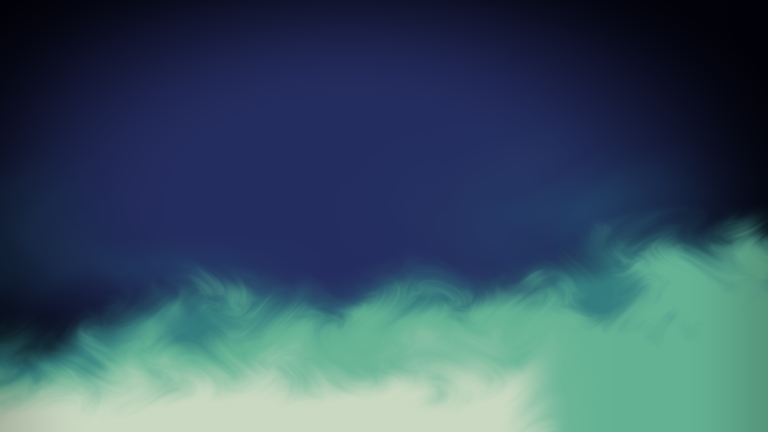
This background is drawn by a Shadertoy shader. Its source:

```glsl
const vec3 NIGHT = vec3(0.005, 0.008, 0.04);
const vec3 INDIGO = vec3(0.142, 0.175, 0.375);
const vec3 HAZE = vec3(0.14, 0.33, 0.45);
const vec3 TEAL = vec3(0.20, 0.49, 0.50);
const vec3 GREEN = vec3(0.39, 0.70, 0.58);
const vec3 CREAM = vec3(0.79, 0.85, 0.76);

// Soft elliptical spot, 1 at its centre
float glow(vec2 p, vec2 center, vec2 radius) {
    vec2 d = (p - center) / radius;
    return exp(-dot(d, d));
}

// Layered, warped sines, roughly -1 to 1
float billow(vec2 p, int layers) {
    const mat2 turn = mat2(0.80, 0.60, -0.60, 0.80);
    float sum = 0.0;
    float amplitude = 0.55;
    for (int i = 0; i < layers; i++) {
        p += 0.65 * sin(p.yx * 1.3 + float(i) * 1.7);
        sum += amplitude * sin(p.x) * sin(p.y + 0.8);
        p = turn * p * 1.75 + 2.3;
        amplitude *= 0.58;
    }
    return sum;
}

// Height of the cloud bank across the canvas
float bankHeight(float x) {
    float leftRise = 0.10 * smoothstep(0.04, 0.28, x);
    float middleCrest = 0.05 * glow(vec2(x, 0.0), vec2(0.55, 0.0), vec2(0.06, 1.0));
    float rightRise = 0.13 * smoothstep(0.62, 0.87, x);
    return 0.235 + leftRise + middleCrest + rightRise;
}

vec3 nightSky(vec2 uv) {
    float rim = length((uv - vec2(0.45, 0.55)) / 0.62);
    return mix(INDIGO, NIGHT, smoothstep(0.35, 1.02, rim));
}

// Faint wisps that rise above the bank
vec3 addHaze(vec3 color, vec2 uv, float noise) {
    float right = 0.55 * glow(uv, vec2(0.73, 0.50), vec2(0.16, 0.14));
    float left = 0.35 * glow(uv, vec2(0.03, 0.43), vec2(0.10, 0.17));
    float low = 0.35 * glow(uv, vec2(0.23, 0.38), vec2(0.12, 0.05));
    float amount = (right + left + low) * (0.85 + 0.5 * noise);
    return mix(color, HAZE, clamp(amount, 0.0, 1.0));
}

vec3 addClouds(vec3 color, vec2 uv, float broad, float fine) {
    float depth = bankHeight(uv.x) - uv.y + 0.035 * broad + 0.025 * fine;

    // Lit puffs and the hollows between them
    float puffs = glow(uv, vec2(0.48, 0.21), vec2(0.09, 0.08))
                + glow(uv, vec2(0.65, 0.21), vec2(0.08, 0.10))
                + 0.8 * glow(uv, vec2(0.87, 0.36), vec2(0.06, 0.09))
                + 0.9 * glow(uv, vec2(0.98, 0.37), vec2(0.05, 0.10));
    float hollows = glow(uv, vec2(0.78, 0.29), vec2(0.05, 0.09))
                  + 0.7 * glow(uv, vec2(0.93, 0.13), vec2(0.05, 0.05))
                  + 0.7 * glow(uv, vec2(0.27, 0.25), vec2(0.05, 0.06))
                  + 0.5 * glow(uv, vec2(0.73, 0.04), vec2(0.04, 0.10));
    float light = 0.10 * puffs - 0.10 * hollows + 0.05 * broad + 0.05 * fine;

    color = mix(color, TEAL, smoothstep(-0.06, 0.09, depth));
    color = mix(color, GREEN, smoothstep(0.01, 0.19, depth + light));
    color = mix(color, CREAM, 0.35 * smoothstep(0.16, 0.36, depth + light)
                                   * smoothstep(0.80, 0.62, uv.x));

    // Pale floor, fading out to the right
    float floorEdge = uv.y - 0.025 * broad - 0.025 * fine
                    + 0.05 * smoothstep(0.22, 0.0, uv.x);
    float pale = smoothstep(0.18, 0.06, floorEdge)
               * smoothstep(0.74, 0.66, uv.x + 0.02 * fine);
    return mix(color, CREAM, pale);
}

void mainImage(out vec4 fragColor, in vec2 fragCoord) {
    vec2 uv = fragCoord / iResolution.xy;
    vec2 p = vec2(uv.x * iResolution.x / iResolution.y, uv.y);

    float broad = billow(p * vec2(8.0, 10.0) + 1.4, 3);
    float fine = billow(p * vec2(17.0, 22.0) + 6.1, 5);

    vec3 color = nightSky(uv);
    color = addHaze(color, uv, broad);
    color = addClouds(color, uv, broad, fine);

    // Gentle darkening at the side edges
    float side = smoothstep(0.38, 0.56, abs(uv.x - 0.5));
    color *= 1.0 - 0.22 * side;
    fragColor = vec4(color, 1.0);
}
```
